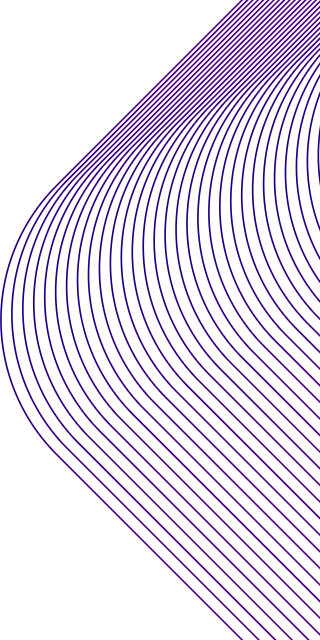
Give the GLSL for this background, as a Shadertoy shader.

```glsl
// A nested family of thin indigo chevrons with rounded corners on white.
// Each line is the zero contour of a rounded-corner distance function,
// repeated by a constant diagonal shift, so the upper arms crowd together.

#define LINE_COUNT 31
#define LINE_STEP vec2(0.0342, 0.0177)
#define FIRST_TIP vec2(0.003, 0.0)
#define BEND_RADIUS 0.594
#define HALF_WIDTH 0.0026
#define BACKGROUND vec3(1.0)
#define BEND_COLOR vec3(0.12, 0.0, 0.50)
#define ARM_COLOR vec3(0.30, 0.0, 0.53)

// Signed distance to a right-angled chevron pointing left; q is measured
// from the centre of the quarter circle that rounds its corner.
float roundedChevron(vec2 q, float radius) {
    q = vec2(-q.x, abs(q.y));
    float arc = length(q);
    float arm = (q.x + q.y) * sqrt(0.5);
    return (q.x > q.y ? arc : arm) - radius;
}

void mainImage(out vec4 fragColor, in vec2 fragCoord) {
    // Half the canvas height is one unit; y is zero at mid height
    float pixel = 2.0 / iResolution.y;
    vec2 p = fragCoord * pixel - vec2(0.0, 1.0);

    vec3 color = BACKGROUND;
    vec2 firstCentre = FIRST_TIP + vec2(BEND_RADIUS, 0.0);

    for (int i = 0; i < LINE_COUNT; i++) {
        vec2 q = p - firstCentre - float(i) * LINE_STEP;
        float d = abs(roundedChevron(q, BEND_RADIUS));

        // Antialiased stroke, warming to purple along the arms
        float coverage = clamp(0.5 + (HALF_WIDTH - d) / pixel, 0.0, 1.0);
        vec3 ink = mix(BEND_COLOR, ARM_COLOR, smoothstep(0.0, 0.75, abs(q.y)));
        color = mix(color, ink, coverage);
    }

    fragColor = vec4(color, 1.0);
}
```
